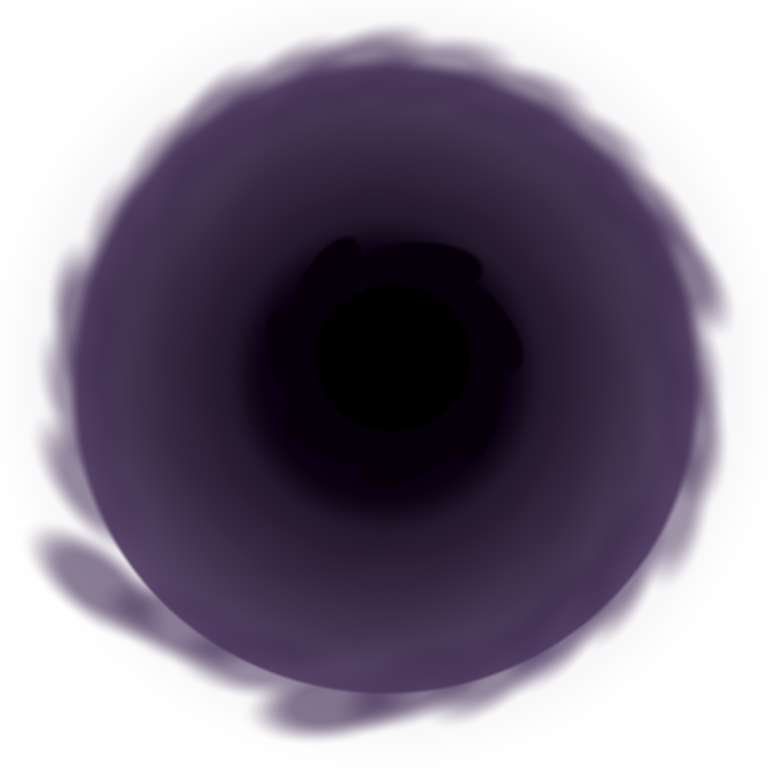
A Shadertoy shader for this background:

```glsl
const float TAU = 6.2831853;

// Outer limit of each smoke lobe, counterclockwise from the right
const float REACH[24] = float[24](
    0.445, 0.465, 0.452, 0.453, 0.455, 0.459,
    0.461, 0.454, 0.453, 0.446, 0.444, 0.456,
    0.456, 0.470, 0.525, 0.483, 0.470, 0.496,
    0.466, 0.468, 0.457, 0.457, 0.471, 0.462);

float hash(vec2 p) {
    return fract(sin(dot(p, vec2(127.1, 311.7))) * 43758.5453);
}

float noise(vec2 p) {
    vec2 cell = floor(p);
    vec2 f = fract(p);
    f = f * f * (3.0 - 2.0 * f);
    float low = mix(hash(cell), hash(cell + vec2(1, 0)), f.x);
    float high = mix(hash(cell + vec2(0, 1)), hash(cell + vec2(1, 1)), f.x);
    return mix(low, high, f.y);
}

// Soft ellipse leaning clockwise and outward, touching radius `reach`
float petal(vec2 p, float angle, float reach, vec2 size, float softness) {
    vec2 outward = vec2(cos(angle), sin(angle));
    vec2 clockwise = vec2(outward.y, -outward.x);
    vec2 axis = normalize(clockwise + 0.3 * outward);
    vec2 side = vec2(-axis.y, axis.x);
    float extent = length(size * vec2(dot(axis, outward), dot(side, outward)));
    vec2 q = p - outward * (reach - extent);
    float d = length(vec2(dot(q, axis), dot(q, side)) / size);
    return 1.0 - smoothstep(1.0 - softness, 1.0, d);
}

// Combined opacity of the ragged ring of smoke
float smokeRing(vec2 p) {
    float clear = 1.0;
    for (int i = 0; i < 24; i++) {
        float angle = float(i) * TAU / 24.0 + 0.1;
        float density = 0.5 + 0.2 * hash(vec2(float(i), 3.0));
        clear *= 1.0 - density * petal(p, angle, REACH[i], vec2(0.12, 0.053), 0.6);
    }
    return 1.0 - clear;
}

// Seven dark petals around the core
float innerPetals(vec2 p) {
    float cover = 0.0;
    for (int i = 0; i < 7; i++) {
        float angle = 1.28 - 0.86 * float(i);
        cover = max(cover, petal(p, angle, 0.165, vec2(0.09, 0.04), 0.15));
    }
    return cover;
}

// Violet shade growing lighter toward the rim
vec3 discColor(vec2 p, vec3 deep, vec3 rim) {
    float r = length(p);
    float light = pow(clamp((r - 0.15) / 0.265, 0.0, 1.0), 1.3);
    float twist = 5.0 * r;
    vec2 swirled = mat2(cos(twist), sin(twist), -sin(twist), cos(twist)) * p;
    float streak = noise(swirled * 14.0) - 0.5;
    return mix(deep, rim, light * (1.0 + 0.1 * streak));
}

void mainImage(out vec4 fragColor, in vec2 fragCoord) {
    vec2 uv = (fragCoord - 0.5 * iResolution.xy) / min(iResolution.x, iResolution.y);
    vec2 p = uv - vec2(0.002, 0.012);
    vec2 coreP = uv - vec2(0.011, 0.034);
    float r = length(p);

    vec3 paper = vec3(0.996);
    vec3 smoke = vec3(0.29, 0.21, 0.36);
    vec3 deep = vec3(0.045, 0.0, 0.075);
    vec3 rim = vec3(0.31, 0.23, 0.38);
    vec3 petalDark = vec3(0.018, 0.0, 0.035);

    // Faint halo and smoke
    vec3 color = mix(paper, smoke, 0.04 * (1.0 - smoothstep(0.43, 0.52, r)));
    color = mix(color, smoke, smokeRing(p));

    // Disc, crisper at its lower edge
    float blur = mix(0.006, 0.025, smoothstep(-0.3, 0.1, p.y));
    float disc = 1.0 - smoothstep(0.418 - blur, 0.418, r);
    color = mix(color, discColor(p, deep, rim), 0.93 * disc);
    color = mix(color, deep, 1.0 - smoothstep(0.15, 0.21, r));

    // Petals and black core
    color = mix(color, petalDark, innerPetals(coreP));
    float core = length(coreP * vec2(1.0, 1.06));
    color *= smoothstep(0.098, 0.104, core);

    fragColor = vec4(color, 1.0);
}
```
